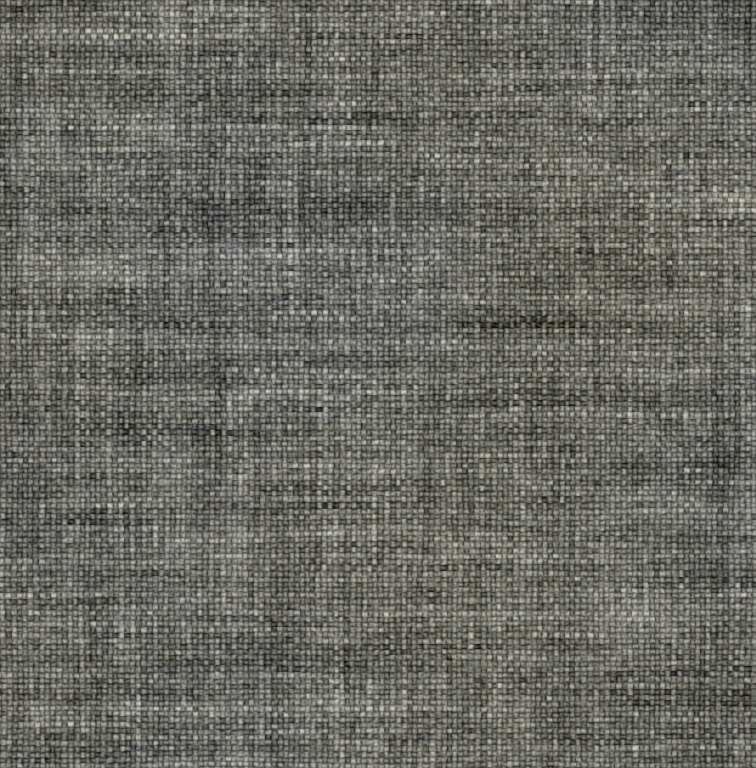
Write a WebGL 1 fragment shader that draws this texture.

```glsl
precision highp float;
// Grey linen-like cloth: a plain weave of fine warp and weft yarns.
// Every yarn carries its own slubby tone from stretched gradient noise,
// a rounded relief shades each crossing, and fibre grain roughens it.

#define THREADS 136.0     // yarns per canvas height
#define WOBBLE 0.55       // yarn drift, in yarn widths
#define BASE_TONE 0.412   // mean brightness
#define RELIEF 0.31       // shading of the rounded yarns
#define WEFT_SLUB 0.27    // tone variation of horizontal yarns
#define WARP_SLUB 0.19    // tone variation of vertical yarns
#define BANDING 0.10      // broad streaks over groups of yarns
#define GRAIN 0.22        // fibre grain
#define TINT 0.022        // drift between warm and cool grey

uniform vec2 u_resolution;

const float PI = 3.14159265;

float hash(vec2 p) {
  vec3 q = fract(vec3(p.xyx) * 0.1031);
  q += dot(q, q.yzx + 33.33);
  return fract((q.x + q.y) * q.z);
}

// Dot product of a random unit gradient with the offset from its corner
float cornerSlope(vec2 corner, vec2 offset) {
  float angle = 2.0 * PI * hash(corner + 71.0);
  return dot(vec2(cos(angle), sin(angle)), offset);
}

float gradientNoise(vec2 p) {
  vec2 i = floor(p);
  vec2 f = p - i;
  vec2 w = f * f * f * (f * (f * 6.0 - 15.0) + 10.0);
  vec2 e = vec2(1.0, 0.0);
  float low = mix(cornerSlope(i, f), cornerSlope(i + e.xy, f - e.xy), w.x);
  float high = mix(cornerSlope(i + e.yx, f - e.yx),
                   cornerSlope(i + e.xx, f - e.xx), w.x);
  return mix(low, high, w.y);
}

// Tone along one yarn: long slubs, medium streaks and short flecks
float yarnTone(float along, float index, float seed) {
  float row = index * 1.37 + seed;
  return gradientNoise(vec2(along * 3.5, row))
       + 0.8 * gradientNoise(vec2(along * 15.0, row + 211.3))
       + 0.7 * gradientNoise(vec2(along * 52.0, row + 457.7));
}

// Brightness of the cloth at a point in canvas heights
float clothTone(vec2 p) {
  // Yarn coordinates with uneven spacing
  vec2 drift = vec2(gradientNoise(p * vec2(34.0, 6.0) + 13.0),
                    gradientNoise(p * vec2(5.0, 38.0) + 57.0));
  vec2 yarn = p * THREADS + WOBBLE * drift;
  vec2 index = floor(yarn);

  // Alternating crossings, each with a rounded crown
  vec2 wave = sin(PI * yarn);
  vec2 crown = abs(wave);
  float warpOnTop = smoothstep(-0.35, 0.35, wave.x * wave.y);
  float warpRound = crown.x * (0.6 + 0.4 * crown.y);
  float weftRound = crown.y * (0.6 + 0.4 * crown.x);

  float warp = WARP_SLUB * yarnTone(p.y, index.x, 0.31)
             + RELIEF * (warpRound - 0.54);
  float weft = WEFT_SLUB * yarnTone(p.x, index.y, 802.6)
             + RELIEF * (weftRound - 0.54);

  float bands = gradientNoise(p * vec2(1.6, 27.0) + 91.0)
              + 0.6 * gradientNoise(p * vec2(24.0, 2.2) + 143.0);
  float grain = gradientNoise(p * vec2(190.0, 215.0) + 5.0);
  return BASE_TONE + mix(weft, warp, warpOnTop)
       + BANDING * bands + GRAIN * grain;
}

void main() {
  // Average four samples per pixel for smooth yarn edges
  float tone = 0.0;
  for (int j = 0; j < 2; j++) {
    for (int i = 0; i < 2; i++) {
      vec2 jitter = 0.5 * vec2(float(i), float(j)) - 0.25;
      tone += 0.25 * clothTone((gl_FragCoord.xy + jitter) / u_resolution.y);
    }
  }
  tone = clamp(tone, 0.07, 0.80);

  // Warm grey, yellower in the lights, with a soft local tint
  vec2 p = gl_FragCoord.xy / u_resolution.y;
  float tint = TINT * (gradientNoise(p * 2.3 + 31.0)
                     + gradientNoise(p * vec2(45.0, 60.0) + 77.0));
  vec3 warmGrey = vec3(tone, tone * 0.995, tone - 0.014 - 0.03 * tone);
  gl_FragColor = vec4(warmGrey + tint * vec3(0.4, 0.1, -1.0), 1.0);
}
```
